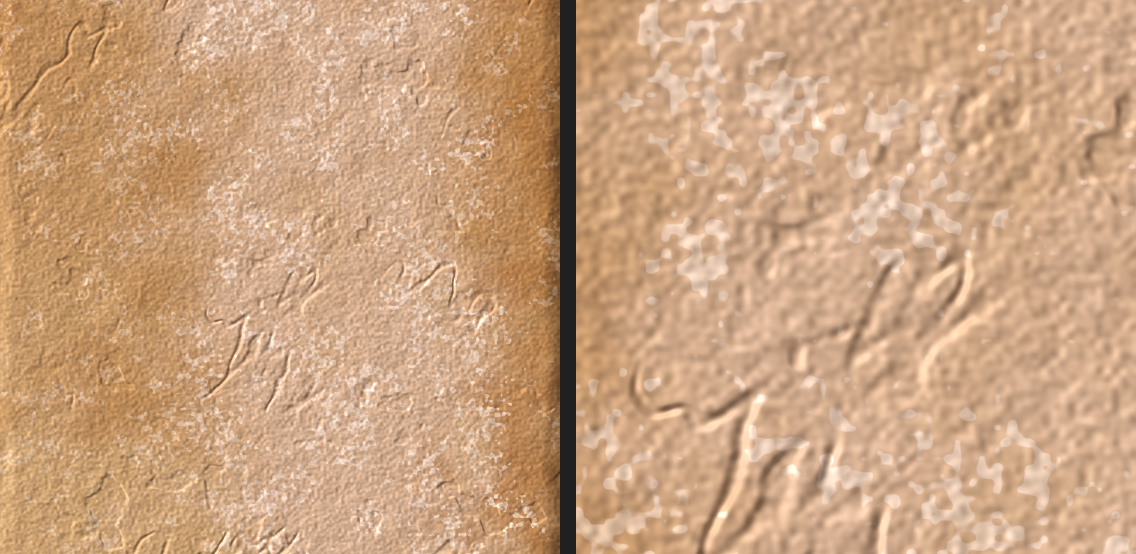
Left: the whole. Right: its middle third, enlarged.
Give the GLSL for this texture, as a WebGL 2 fragment shader.

```glsl
#version 300 es
precision highp float;

#define OCHRE vec3(0.745, 0.560, 0.372)
#define TAN vec3(0.785, 0.620, 0.435)
#define CHALK vec3(0.825, 0.675, 0.560)
#define FLECK vec3(0.930, 0.830, 0.760)
#define RUST vec3(0.660, 0.430, 0.215)
#define LIGHT_DIR vec2(-0.83, 0.56)
#define GRAIN_FREQ 185.0
#define GRAIN_HEIGHT 0.24
#define LUMP_HEIGHT 0.75
#define PIT_DEPTH 0.42
#define CRACK_DEPTH 0.50
#define BEVEL_HEIGHT 0.75

uniform vec2 u_resolution;
out vec4 fragColor;

// Integer lattice hash in 0..1
float hash(vec2 cell) {
    uvec2 k = uvec2(ivec2(cell)) * uvec2(1597334677u, 3812015801u);
    uint n = (k.x ^ k.y) * 1597334677u;
    n = (n ^ (n >> 15)) * 2246822519u;
    n ^= n >> 13;
    return float(n >> 8) / 16777216.0;
}

float valueNoise(vec2 p) {
    vec2 cell = floor(p);
    vec2 f = fract(p);
    f = f * f * (3.0 - 2.0 * f);
    float low = mix(hash(cell), hash(cell + vec2(1, 0)), f.x);
    float high = mix(hash(cell + vec2(0, 1)), hash(cell + vec2(1, 1)), f.x);
    return mix(low, high, f.y);
}

float fbm(vec2 p) {
    float sum = 0.0;
    float weight = 0.5333;
    for (int i = 0; i < 4; i++) {
        sum += weight * valueNoise(p);
        p = mat2(1.6, 1.2, -1.2, 1.6) * p + 17.3;
        weight *= 0.5;
    }
    return sum;
}

// Height of the stone surface
float relief(vec2 p, float width) {
    // Fine grain and broader lumps
    float h = GRAIN_HEIGHT * valueNoise(p * GRAIN_FREQ);
    h += 0.5 * GRAIN_HEIGHT * valueNoise(p * GRAIN_FREQ * 0.47 + 31.0);
    h += LUMP_HEIGHT * fbm(p * 21.0 + 5.0);

    // Sharp-edged pits
    float pitZone = smoothstep(0.36, 0.60, fbm(p * 4.0 + 61.0));
    float pit = 1.0 - smoothstep(0.27, 0.34, fbm(p * 15.0 + 83.0));
    h -= PIT_DEPTH * pit * pitZone;

    // Broken cracks, drawn out along the rising diagonal
    vec2 along = vec2(0.55, 0.835);
    vec2 q = vec2(dot(p, vec2(along.y, -along.x)) * 10.0, dot(p, along) * 4.5);
    float crack = 1.0 - smoothstep(0.0, 0.032, abs(fbm(q + 40.0) - 0.5));
    float crackZone = smoothstep(0.55, 0.66, fbm(p * 6.0 + 9.0));
    h -= CRACK_DEPTH * crack * crackZone;

    // Chipped bevel at the left and right sides
    float inset = min(p.x, width - p.x) - 0.045 * (fbm(p * 11.0 + 3.0) - 0.38);
    return h + BEVEL_HEIGHT * smoothstep(-0.012, 0.022, inset);
}

void main() {
    vec2 p = gl_FragCoord.xy / u_resolution.y;
    float width = u_resolution.x / u_resolution.y;
    float x = p.x / width;

    // Mineral stains
    float stain = fbm(p * 5.0 + 23.0);
    float patches = fbm(p * 14.0 + 71.0);
    float band = 1.0 - smoothstep(0.08, 0.46, abs(x - mix(0.73, 0.57, p.y)));
    float chalk = smoothstep(0.45, 1.02, 0.5 * band + 0.55 * stain + 0.4 * patches);
    float tanZone = smoothstep(0.75, 0.1, p.y + 0.5 * (stain - 0.5));
    float rust = smoothstep(0.76, 1.04, x + 0.35 * (patches - 0.5));
    rust = max(rust, 0.5 * smoothstep(0.52, 0.72, fbm(p * 3.5 + 47.0)) * (1.0 - chalk));

    vec3 color = mix(OCHRE, TAN, tanZone);
    color = mix(color, CHALK, chalk);
    color = mix(color, RUST, 0.75 * rust);

    // Pale flecks gathered in clusters
    float cluster = smoothstep(0.42, 0.72, fbm(p * 17.0 + 101.0) + 0.10 * chalk);
    float speck = 0.6 * valueNoise(p * 115.0) + 0.4 * valueNoise(p * 210.0 + 7.0);
    float cut = mix(0.82, 0.50, cluster);
    float fleck = smoothstep(cut, cut + 0.12, speck);
    color = mix(color, FLECK, fleck * (0.35 + 0.4 * chalk));

    // Slope towards the light, plus uneven tone of the grains
    vec2 reach = 0.002 * normalize(LIGHT_DIR);
    float lit = relief(p - reach, width) - relief(p + reach, width);
    lit = clamp(lit, -0.42, 0.30);
    float tone = 1.0 + lit + 0.12 * (valueNoise(p * 230.0 + 13.0) - 0.5);
    color *= pow(vec3(tone), vec3(0.92, 1.02, 1.12));

    // Shade along the right side
    color *= 1.0 - 0.3 * smoothstep(0.965, 1.01, x + 0.03 * (patches - 0.5));
    fragColor = vec4(clamp(color, 0.0, 1.0), 1.0);
}
```
